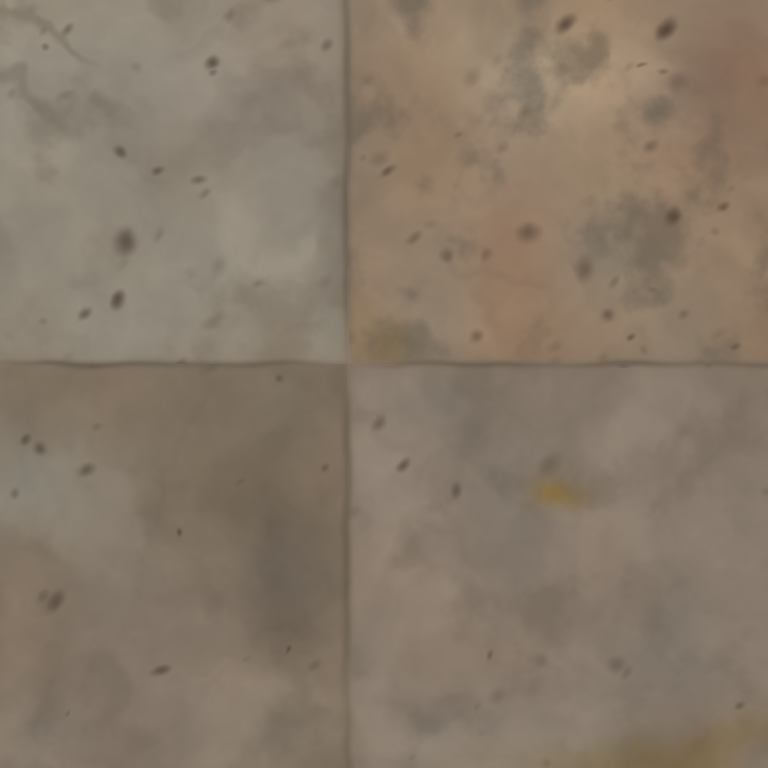
Give the GLSL for this texture, as a WebGL 1 fragment shader.

```glsl
precision highp float;
uniform vec2 u_resolution;

const vec2 CROSSING = vec2(0.452, 0.526);
const float TILE_SIZE = 0.56;
const vec3 COOL_STONE = vec3(0.555, 0.525, 0.470);
const vec3 WARM_STONE = vec3(0.560, 0.480, 0.400);
const vec3 BROWN_STONE = vec3(0.475, 0.420, 0.355);
const vec3 GREY_STONE = vec3(0.530, 0.478, 0.425);
const vec3 PALE_STONE = vec3(0.660, 0.580, 0.480);
const vec3 RUST = vec3(0.500, 0.390, 0.320);
const vec3 OCHRE = vec3(0.560, 0.440, 0.210);
const vec3 SHADOW = vec3(0.390, 0.350, 0.300);
const vec3 PIT = vec3(0.250, 0.205, 0.165);

float hash(vec2 p) {
  vec3 q = fract(p.xyx * 0.1031);
  q += dot(q, q.yzx + 33.33);
  return fract((q.x + q.y) * q.z);
}

float noise(vec2 p) {
  vec2 i = floor(p), f = fract(p);
  f = f * f * (3.0 - 2.0 * f);
  return mix(mix(hash(i), hash(i + vec2(1.0, 0.0)), f.x),
             mix(hash(i + vec2(0.0, 1.0)), hash(i + 1.0), f.x), f.y);
}

float fbm(vec2 p) {
  float sum = 0.0, weight = 0.5;
  for (int i = 0; i < 5; i++) {
    sum += weight * noise(p);
    p = mat2(1.6, 1.2, -1.2, 1.6) * p + 7.3;
    weight *= 0.5;
  }
  return sum / 0.97;
}

// Soft elliptical cloud
float blot(vec2 p, vec2 center, vec2 radius) {
  vec2 d = (p - center) / radius;
  return exp(-dot(d, d));
}

// Scattered soft oval pits, at most one in each grid cell
float pits(vec2 p, float density, float radius, float seed) {
  vec2 cell = floor(p);
  float cover = 0.0;
  for (int y = -1; y <= 1; y++) {
    for (int x = -1; x <= 1; x++) {
      vec2 id = cell + vec2(x, y);
      vec2 key = id + seed;
      vec2 d = p - id - vec2(hash(key + 3.1), hash(key + 8.7));
      float angle = 0.1 + 1.1 * hash(key + 5.3);
      float c = cos(angle), s = sin(angle);
      d = vec2(c * d.x + s * d.y, c * d.y - s * d.x);
      d.y *= 1.0 + 0.9 * hash(key + 12.9);
      float size = radius * mix(0.6, 1.3, hash(key + 17.7));
      float present = step(hash(key + 21.3), density);
      float depth = mix(0.2, 0.85, pow(hash(key + 27.1), 1.8));
      cover = max(cover, present * depth * smoothstep(size, 0.0, length(d)));
    }
  }
  return cover;
}

// Uneven soft groove: d is the distance across, t the position along
float joint(float d, float t, float width) {
  float strength = 0.2 + 0.8 * noise(vec2(t * 11.0, 4.0));
  return strength * exp(-d * d / (width * width));
}

void main() {
  vec2 uv = gl_FragCoord.xy / u_resolution;
  vec2 tile = floor((uv - CROSSING) / TILE_SIZE);
  vec2 side = smoothstep(-0.008, 0.008, uv - CROSSING);
  vec2 seeded = uv + tile * 5.37 + 11.0;
  vec2 warp = vec2(fbm(seeded * 7.0), fbm(seeded * 7.0 + 31.0)) - 0.5;
  vec2 p = uv + warp * 0.16;
  float topLeft = (1.0 - side.x) * side.y;
  float topRight = side.x * side.y;
  float lowLeft = (1.0 - side.x) * (1.0 - side.y);
  float lowRight = side.x * (1.0 - side.y);

  // Stone tone of each tile
  vec3 color = COOL_STONE * topLeft + WARM_STONE * topRight
             + BROWN_STONE * lowLeft + GREY_STONE * lowRight;

  // Clouds and stains
  color = mix(color, GREY_STONE, topLeft * 0.6 * blot(p, vec2(0.36, 0.92), vec2(0.16, 0.18)));
  color = mix(color, COOL_STONE * 0.94, lowLeft * blot(p, vec2(0.06, 0.36), vec2(0.15, 0.09)));
  color = mix(color, GREY_STONE * 1.02, lowLeft * blot(p, vec2(0.17, 0.10), vec2(0.24, 0.18)));
  color = mix(color, SHADOW, lowLeft * 0.55 * blot(p, vec2(0.36, 0.25), vec2(0.05, 0.10)));
  color = mix(color, SHADOW, lowLeft * 0.45 * blot(p, vec2(0.08, 0.13), vec2(0.04, 0.08)));
  color = mix(color, PALE_STONE, topRight * 0.9 * blot(p, vec2(0.76, 0.93), vec2(0.18, 0.10)));
  color = mix(color, PALE_STONE * 0.95, topRight * 0.5 * blot(p, vec2(0.82, 0.66), vec2(0.10, 0.10)));
  color = mix(color, RUST, topRight * 0.7 * blot(p, vec2(0.96, 0.90), vec2(0.09, 0.13)));
  color = mix(color, RUST, topRight * 0.35 * blot(p, vec2(0.67, 0.68), vec2(0.06, 0.12)));
  color = mix(color, OCHRE * 0.8, topRight * 0.4 * blot(p, vec2(0.48, 0.55), vec2(0.03, 0.035)));
  color = mix(color, OCHRE, lowRight * 0.75 * blot(uv + warp * 0.07, vec2(0.73, 0.372), vec2(0.036, 0.02)));
  color = mix(color, OCHRE * 0.8, lowRight * 0.45 * blot(p, vec2(0.86, 0.0), vec2(0.20, 0.04)));

  // Broad mottling, smudges and fine grain
  float mottle = fbm(seeded * 6.0 + warp * 2.0) - 0.5;
  float smudge = smoothstep(0.52, 0.78, fbm(seeded * 13.0 + 70.0));
  color *= 1.0 + 0.28 * mottle + 0.06 * (fbm(seeded * 30.0) - 0.5);
  color = mix(color, SHADOW, smudge * mix(0.3, 0.55, topRight));
  color += vec3(0.035, 0.0, -0.025) * (noise(seeded * 9.0 + 40.0) - 0.5) * mix(0.5, 1.0, topRight);

  // Short, blurred mineral veins
  float crease = abs(fbm(seeded * 4.0 + 19.0) - 0.5);
  float vein = smoothstep(0.04, 0.0, crease) * smoothstep(0.55, 0.85, noise(seeded * 6.0));
  color = mix(color, SHADOW, vein * mix(0.12, 0.35, topLeft));

  // Large and small pits
  float density = 0.13 + 0.10 * side.y + 0.10 * topRight;
  vec2 rough = seeded + warp * 0.04;
  float wear = max(pits(rough * 13.0, density, 0.27, 3.0), 0.7 * pits(rough * 22.0, density * 0.7, 0.30, 57.0));
  color = mix(color, PIT, wear * 0.85);

  // Joints, filled with dust and worn away around the crossing
  vec2 gap = uv - CROSSING + 0.005 * (vec2(noise(uv.yy * 16.0), noise(uv.xx * 16.0)) - 0.5);
  float worn = 1.0 - 0.85 * blot(uv, CROSSING, vec2(0.065, 0.05));
  float dust = max(exp(-abs(gap.x) * 65.0), exp(-abs(gap.y) * 65.0));
  color = mix(color, BROWN_STONE * 1.07, dust * 0.45);
  float groove = max(joint(gap.x, uv.y, 0.006), joint(gap.y, uv.x + 3.0, 0.0045));
  color = mix(color, SHADOW * 0.92, groove * worn * 0.65);

  gl_FragColor = vec4(color, 1.0);
}
```
